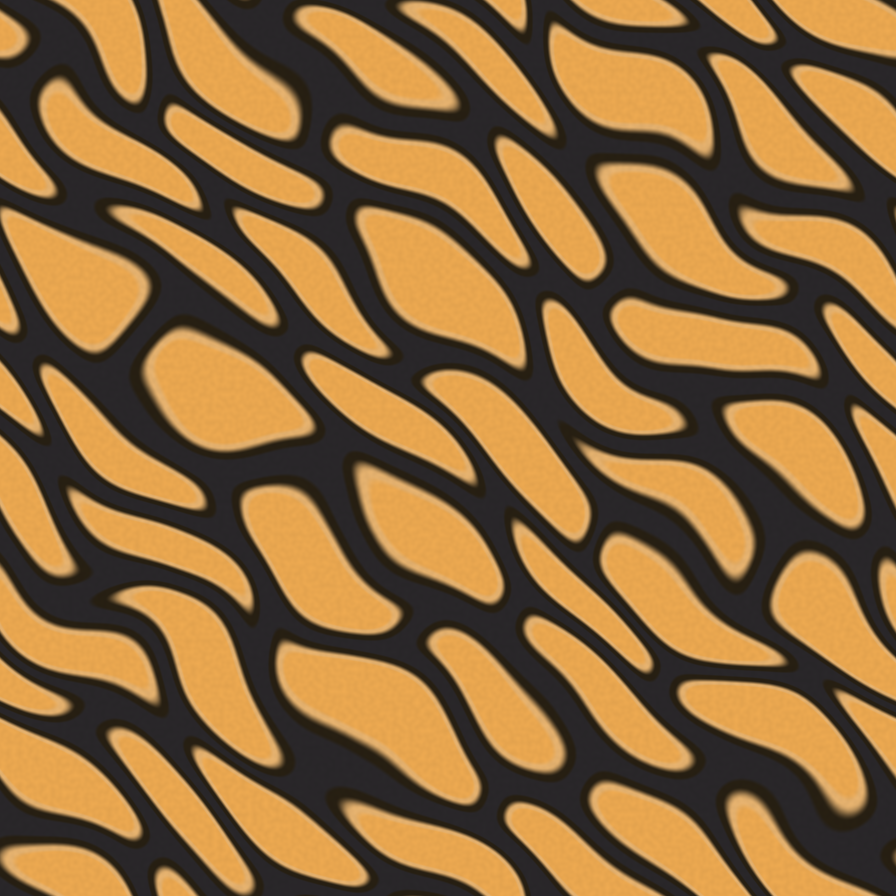
Give the GLSL for this pattern, as a Shadertoy shader.

```glsl
vec2 hash(vec2 p) {
    vec2 k = vec2(dot(p, vec2(127.1, 311.7)), dot(p, vec2(269.5, 183.3)));
    return fract(sin(k) * 43758.55);
}

// Gradient noise that repeats after a whole number of cells
float corner(vec2 cell, vec2 offset, float period) {
    float angle = 6.2832 * hash(mod(cell + 0.5, period)).x;
    return dot(vec2(cos(angle), sin(angle)), offset);
}

float gradientNoise(vec2 p, float period) {
    vec2 i = floor(p), f = p - i, e = vec2(1, 0);
    vec2 s = f * f * f * (f * (f * 6.0 - 15.0) + 10.0);
    float low = mix(corner(i, f, period), corner(i + e.xy, f - e.xy, period), s.x);
    float high = mix(corner(i + e.yx, f - e.yx, period), corner(i + e.xx, f - e.xx, period), s.x);
    return mix(low, high, s.y);
}

// Canvas to slanted grid: x runs along the stripes, y across them
const mat2 toGrid = mat2(3, 8, -2, 10);
const vec2 stretch = vec2(1.25, 1);

// Random values of a grid cell, equal for cells one canvas apart
vec2 cellHash(vec2 cell) {
    vec2 wrapped = mod(mat2(10, -8, 2, 3) * cell + 0.5, 46.0);
    return hash(floor(wrapped) + 7.0);
}

// Staggered, jittered centre of a stripe
vec2 stripeCentre(vec2 cell) {
    float stagger = mod(cell.y, 2.0) * 0.5 - 0.25;
    vec2 jitter = (cellHash(cell) - 0.5) * vec2(0.5, 0.4);
    return (cell + 0.5 + vec2(stagger, 0) + jitter) * stretch;
}

// Signed distance to the rounded stripes, positive inside
float stripeDistance(vec2 uv) {
    vec2 p = toGrid * uv, base = floor(p), home = base, toHome = vec2(9);
    p *= stretch;
    for (int y = -1; y <= 1; y++)
    for (int x = -1; x <= 1; x++) {
        vec2 cell = base + vec2(x, y);
        vec2 a = stripeCentre(cell) - p;
        if (dot(a, a) < dot(toHome, toHome)) {
            toHome = a;
            home = cell;
        }
    }
    // Smooth minimum of the distances to all borders of the cell
    float sum = 0.0;
    for (int y = -2; y <= 2; y++)
    for (int x = -2; x <= 2; x++) {
        if (x == 0 && y == 0) continue;
        vec2 b = stripeCentre(home + vec2(x, y)) - p;
        vec2 across = b - toHome;
        float border = dot(0.5 * (toHome + b), across) / length((across * stretch) * toGrid);
        sum += exp(-90.0 * border);
    }
    float inset = mix(0.009, 0.016, cellHash(home + 3.0).y);
    return -log(sum) / 90.0 - inset;
}

void mainImage(out vec4 fragColor, in vec2 fragCoord) {
    vec2 uv = fragCoord / iResolution.xy;

    // Bend the stripes sideways
    float d = stripeDistance(uv + 0.058 * gradientNoise(uv * 5.0, 5.0));

    // Both tones shift slightly towards their shared edge
    vec3 ground = mix(vec3(0.16, 0.15, 0.16), vec3(0.15, 0.12, 0.07), smoothstep(-0.009, -0.006, d));
    vec3 amber = mix(vec3(0.89, 0.69, 0.43), vec3(0.91, 0.65, 0.31), smoothstep(0.004, 0.007, d));
    float soft = max(0.003, 0.75 / iResolution.y);
    vec3 color = mix(ground, amber, smoothstep(-soft, soft, d));

    // Faint woven grain
    color *= 1.0 + 0.04 * gradientNoise(uv * 160.0, 160.0);
    fragColor = vec4(color, 1.0);
}
```
